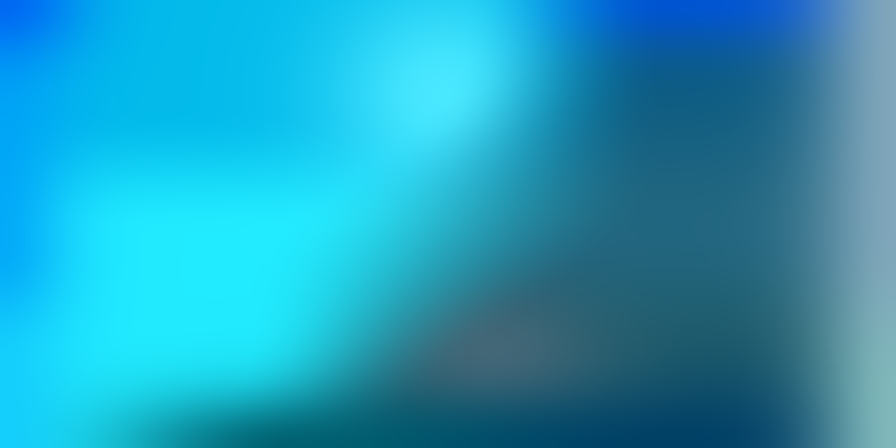
Give the GLSL for this background, as a WebGL 2 fragment shader.

```glsl
#version 300 es
precision highp float;

uniform vec2 u_resolution;
out vec4 fragColor;

#define GLOW_CENTER vec2(0.495, 0.79)
#define GLOW_SIZE vec2(0.13, 0.25)
#define SMOKE_CENTER vec2(0.55, 0.19)
#define SMOKE_SIZE vec2(0.12, 0.17)
#define CORNER_SIZE vec2(0.09, 0.13)
#define TOP_DEPTH 0.11
#define FLOOR_DEPTH 0.125
#define LEFT_RIM 0.08
#define RIGHT_RIM 0.095

const vec3 SKY = vec3(0.01, 0.73, 0.92);
const vec3 CYAN = vec3(0.13, 0.92, 1.0);
const vec3 AZURE = vec3(0.0, 0.64, 0.97);
const vec3 COBALT = vec3(0.0, 0.41, 0.95);
const vec3 GLOW = vec3(0.29, 0.91, 1.0);
const vec3 STEEL = vec3(0.05, 0.36, 0.51);
const vec3 SLATE = vec3(0.13, 0.40, 0.50);
const vec3 TEAL = vec3(0.12, 0.36, 0.42);
const vec3 SMOKE = vec3(0.28, 0.41, 0.47);
const vec3 ROYAL = vec3(0.0, 0.33, 0.82);
const vec3 DEEP_TEAL = vec3(0.0, 0.38, 0.44);
const vec3 NAVY = vec3(0.0, 0.25, 0.40);
const vec3 MIST = vec3(0.50, 0.65, 0.73);
const vec3 SAGE = vec3(0.50, 0.72, 0.73);

// Gaussian falloff, one at the centre
float bell(float d) { return exp(-d * d); }
float bell(vec2 d) { return exp(-dot(d, d)); }

// Bright side: sky over cyan, a blue rim and a soft highlight
vec3 brightSide(vec2 p) {
    vec3 color = mix(CYAN, SKY, smoothstep(0.48, 0.76, p.y));
    float rim = mix(0.4, 0.9, smoothstep(0.2, 0.45, p.y));
    color = mix(color, AZURE, rim * bell(p.x / LEFT_RIM));
    color = mix(color, COBALT, bell((p - vec2(0.0, 1.0)) / CORNER_SIZE));
    return mix(color, GLOW, bell((p - GLOW_CENTER) / GLOW_SIZE));
}

// Dark side: steel to teal, a blue top and a smoky patch
vec3 darkSide(vec2 p) {
    vec3 color = mix(TEAL, SLATE, smoothstep(0.2, 0.5, p.y));
    color = mix(color, STEEL, smoothstep(0.5, 0.85, p.y));
    color = mix(color, SMOKE, bell((p - SMOKE_CENTER) / SMOKE_SIZE));
    return mix(color, ROYAL, bell((1.0 - p.y) / TOP_DEPTH));
}

void main() {
    vec2 p = gl_FragCoord.xy / u_resolution;

    // Slanted border, widest at mid height
    float border = mix(0.36, 0.63, smoothstep(0.0, 0.9, p.y));
    float spread = 0.11 + 0.09 * bell((p.y - 0.48) / 0.22);
    float shade = smoothstep(border - spread, border + spread, p.x);
    vec3 color = mix(brightSide(p), darkSide(p), shade);

    // Shadow along the floor
    vec3 deep = mix(DEEP_TEAL, NAVY, smoothstep(0.3, 0.75, p.x));
    float reach = FLOOR_DEPTH + 0.05 * bell((p.x - 0.84) / 0.12);
    color = mix(color, deep, bell(p.y / reach) * smoothstep(0.0, 0.33, p.x));

    // Pale haze on the right
    vec3 haze = mix(SAGE, MIST, smoothstep(0.1, 0.5, p.y));
    color = mix(color, haze, bell((1.0 - p.x) / RIGHT_RIM));

    fragColor = vec4(color, 1.0);
}
```
